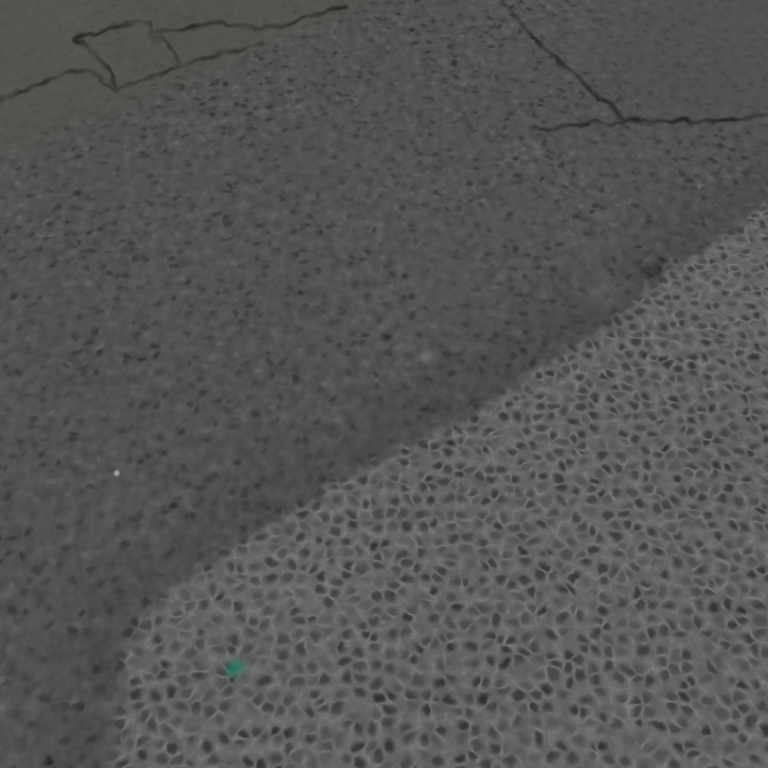
Give the GLSL for this texture, as a three.js fragment shader.

```glsl
// Worn road surface: dark pitted asphalt meeting pale exposed-pebble concrete.
// Cellular noise in a receding ground plane forms the pebbles and pits, gradient
// noise adds stains and grain, and warped line paths cut the cracks and slabs.
varying vec2 vUv;

vec2 hash2(vec2 p) {
  p = vec2(dot(p, vec2(127.1, 311.7)), dot(p, vec2(269.5, 183.3)));
  return fract(sin(p) * 43758.55);
}

float gradDot(vec2 cell, vec2 corner, vec2 f) {
  return dot(hash2(cell + corner) * 2.0 - 1.0, f - corner);
}

// Gradient noise, roughly -0.7 to 0.7
float gradientNoise(vec2 p) {
  vec2 i = floor(p), f = fract(p);
  vec2 u = f * f * f * (f * (f * 6.0 - 15.0) + 10.0);
  vec2 e = vec2(1.0, 0.0);
  return mix(mix(gradDot(i, e.yy, f), gradDot(i, e.xy, f), u.x),
             mix(gradDot(i, e.yx, f), gradDot(i, e.xx, f), u.x), u.y);
}

float fbm(vec2 p) {
  float sum = 0.0, amp = 0.6;
  for (int k = 0; k < 3; k++) {
    sum += amp * gradientNoise(p);
    p = p * 2.03 + 17.3;
    amp *= 0.5;
  }
  return sum;
}

vec2 noise2(vec2 p) {
  return vec2(fbm(p), fbm(p + 31.7));
}

// Nearest distance, gap to the second nearest, and a random id per cell
vec3 cells(vec2 p) {
  vec2 base = floor(p);
  float near = 8.0, next = 8.0, id = 0.0;
  for (int j = -1; j <= 1; j++) {
    for (int i = -1; i <= 1; i++) {
      vec2 cell = base + vec2(float(i), float(j));
      vec2 seed = hash2(cell);
      vec2 d = p - cell - 0.1 - 0.8 * seed;
      float angle = 6.283 * seed.x;
      vec2 axis = vec2(cos(angle), sin(angle));
      float dist = length(vec2(dot(d, axis), 1.3 * dot(d, vec2(-axis.y, axis.x))));
      if (dist < near) {
        next = near;
        near = dist;
        id = fract(seed.y * 7.31 + seed.x * 3.7);
      } else {
        next = min(next, dist);
      }
    }
  }
  return vec3(near, next - near, id);
}

float segment(vec2 p, vec2 a, vec2 b) {
  vec2 pa = p - a, ba = b - a;
  return length(pa - ba * clamp(dot(pa, ba) / dot(ba, ba), 0.0, 1.0));
}

float path(vec2 p, vec2 a, vec2 b, vec2 c, vec2 d) {
  return min(segment(p, a, b), min(segment(p, b, c), segment(p, c, d)));
}

float spot(vec2 p, vec2 center, float radius) {
  return 1.0 - smoothstep(0.2 * radius, radius, length(p - center));
}

vec3 asphalt(vec2 p, vec2 ground, float slab) {
  float stain = fbm(p * 5.0);
  float grain = fbm(ground * vec2(52.0, 42.0));
  float patches = smoothstep(-0.25, 0.25, fbm(p * 11.0 + 4.0));
  vec3 pit = cells(ground * 46.0 + 0.7 * noise2(ground * 36.0));
  float far = smoothstep(0.62, 0.9, p.x) * smoothstep(0.8, 0.9, p.y);
  float rough = (1.0 - 0.7 * slab) * (1.0 - 0.5 * far) * mix(0.65, 1.15, patches);
  rough *= 1.0 + 0.3 * smoothstep(0.5, 0.0, p.x + p.y);
  float dark = smoothstep(0.55, 0.08, pit.x) * smoothstep(0.4, 0.95, pit.z);
  float pale = smoothstep(0.5, 0.1, pit.x) * smoothstep(0.3, 0.05, pit.z);
  float tone = 0.322 + 0.02 * stain + rough * (0.12 * grain - 0.08 * dark + 0.04 * pale);
  vec3 tint = mix(vec3(1.005, 1.0, 0.985), vec3(0.985, 1.005, 0.99), smoothstep(-0.2, 0.25, stain));
  return tone * mix(tint, vec3(1.02, 1.01, 0.95), slab);
}

vec3 pebbles(vec2 p, vec2 ground) {
  float grain = fbm(ground * 56.0);
  vec3 stone = cells(ground * 46.0 + 0.6 * noise2(ground * 36.0));
  float body = smoothstep(0.02, 0.42, stone.y) * smoothstep(0.62, 0.12, stone.x);
  float rim = smoothstep(0.3, 0.0, stone.y) * smoothstep(-0.2, 0.3, grain);
  float depth = mix(0.04, 0.18, stone.z) * mix(1.0, 0.75, p.y);
  float tone = 0.393 + 0.03 * fbm(p * 6.0) + 0.10 * grain + 0.045 * rim - body * depth;
  return tone * vec3(1.0, 1.0, 0.985);
}

void main() {
  vec2 p = vUv;
  vec2 ground = vec2(p.x - 0.5, p.y) / (1.0 - 0.4 * p.y);
  vec2 jag = noise2(p * 36.0);

  // Boundary: sagging diagonal that turns down near the lower left
  float sag = 0.022 * smoothstep(0.45, 0.62, p.x) * smoothstep(0.87, 0.79, p.x);
  float diagonal = (p.y - 0.230 - 0.638 * (p.x - 0.215) + sag) * 0.843;
  float side = 0.142 + 0.12 * p.y - p.x;
  float bend = max(0.06 - abs(diagonal - side), 0.0);
  float edge = max(diagonal, side) + 4.0 * bend * bend;
  edge += 0.025 * jag.x + 0.015 * gradientNoise(p * 75.0);
  float soft = mix(0.022, 0.009, smoothstep(0.1, 0.35, p.x));
  float concrete = 1.0 - smoothstep(-soft, soft, edge);

  // Two surfaces, with a faintly darker seam on the asphalt side
  float slab = smoothstep(-0.02, 0.02, p.y - 0.80 - 0.417 * p.x + 0.02 * jag.y);
  vec3 tar = asphalt(p, ground, slab);
  tar *= 1.0 - 0.08 * smoothstep(0.12, 0.0, edge);
  vec3 color = mix(tar, pebbles(p, ground), concrete);

  // Cracks between the slabs and across the far asphalt, uneven in depth
  vec2 q = p + 0.014 * jag;
  float joints = path(q, vec2(0.0, 0.868), vec2(0.07, 0.90), vec2(0.115, 0.91), vec2(0.15, 0.883));
  joints = min(joints, path(q, vec2(0.10, 0.95), vec2(0.14, 0.91), vec2(0.152, 0.882), vec2(0.235, 0.915)));
  joints = min(joints, path(q, vec2(0.235, 0.915), vec2(0.215, 0.945), vec2(0.195, 0.955), vec2(0.195, 0.972)));
  joints = min(joints, path(q, vec2(0.195, 0.955), vec2(0.29, 0.972), vec2(0.33, 0.96), vec2(0.45, 0.992)));
  joints = min(joints, path(q, vec2(0.10, 0.95), vec2(0.14, 0.963), vec2(0.18, 0.972), vec2(0.195, 0.972)));
  joints = min(joints, segment(q, vec2(0.235, 0.915), vec2(0.34, 0.945)));
  float split = path(q, vec2(0.65, 1.0), vec2(0.703, 0.941), vec2(0.755, 0.896), vec2(0.814, 0.843));
  split = min(split, path(q, vec2(0.69, 0.832), vec2(0.814, 0.842), vec2(0.90, 0.842), vec2(1.0, 0.848)));
  float crack = 1.0 - smoothstep(0.0, 0.0055, min(joints, split));
  float depth = 0.28 + 0.6 * gradientNoise(p * 30.0) + 0.12 * spot(p, vec2(0.78, 0.88), 0.06);
  color *= 1.0 - crack * clamp(depth, 0.1, 0.5);

  // Small marks: pale chips, a dark hollow and a green fleck
  vec2 r = p + 0.025 * jag;
  color += 0.05 * spot(r, vec2(0.788, 0.622), 0.03) + 0.08 * spot(r, vec2(0.555, 0.535), 0.015);
  color += 0.3 * spot(p, vec2(0.152, 0.384), 0.006);
  color *= 1.0 - 0.3 * spot(r, vec2(0.848, 0.646), 0.016);
  color = mix(color, vec3(0.14, 0.47, 0.39), 0.75 * spot(r, vec2(0.306, 0.130), 0.019));
  gl_FragColor = vec4(color, 1.0);
}
```
